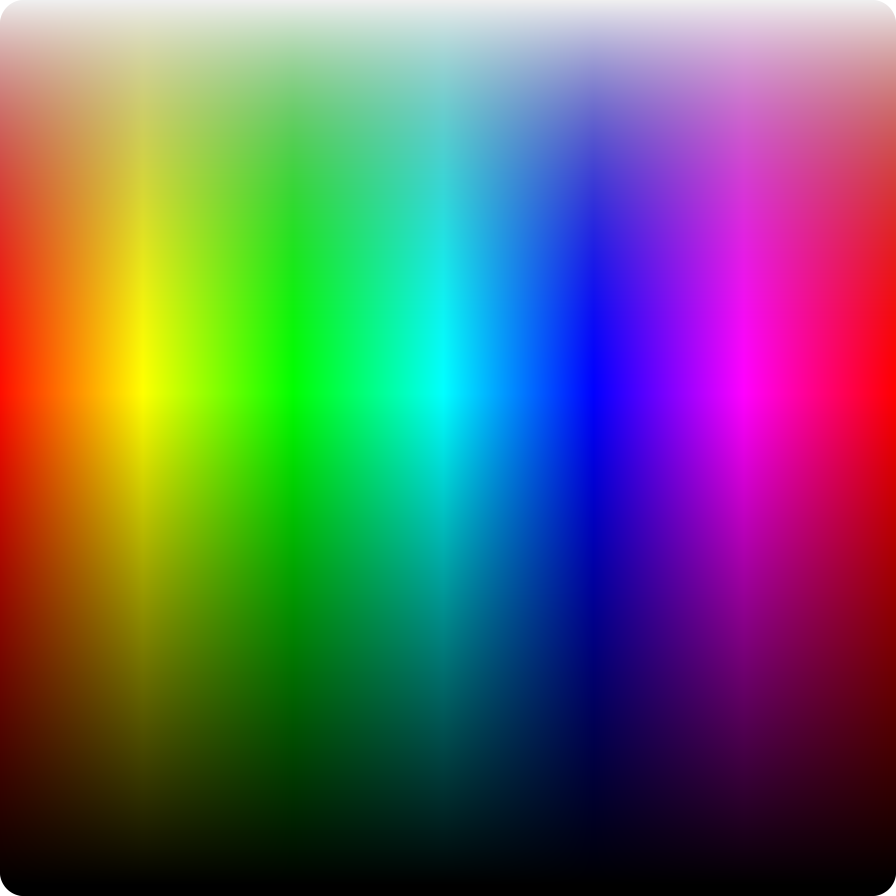
Write a Shadertoy shader that draws this background.

```glsl
// A rounded panel showing a full hue spectrum from left to right.
// A horizontal ridge holds the pure hues: below it they fade to black,
// above it they lose chroma and lift through grey towards white.

const float HUE_START    = -0.008;  // x of the left red
const float HUE_SPAN     = 1.006;   // width of one full hue turn
const float RIDGE_Y      = 0.56;    // height of the pure hues
const float BLACK_Y      = 0.012;   // height where the fade reaches black
const float CHROMA_POWER = 1.5;     // how the chroma falls above the ridge
const float LIFT_POWER   = 4.2;     // how late the grey rises to white
const float LIFT_AMOUNT  = 0.44;
const float CORNER       = 0.027;   // corner radius
const vec3  OUTSIDE      = vec3(1.0);

// Pure hue from linear ramps; h = 0 and h = 1 are red.
vec3 pureHue(float h) {
    vec3 phase = fract(h + vec3(0.0, 2.0, 1.0) / 3.0);
    return clamp(abs(phase * 6.0 - 3.0) - 1.0, 0.0, 1.0);
}

// Signed distance to a rounded box centred on the origin.
float roundedBox(vec2 p, vec2 halfSize, float radius) {
    vec2 q = abs(p) - halfSize + radius;
    return length(max(q, 0.0)) + min(max(q.x, q.y), 0.0) - radius;
}

void mainImage(out vec4 fragColor, in vec2 fragCoord) {
    vec2 uv = fragCoord / iResolution.xy;
    vec3 hue = pureHue((uv.x - HUE_START) / HUE_SPAN);

    // Upper part: less chroma around a rising grey level.
    float rise = clamp((uv.y - RIDGE_Y) / (1.0 - RIDGE_Y), 0.0, 1.0);
    float chroma = 1.0 - pow(rise, CHROMA_POWER);
    float grey = 0.5 + LIFT_AMOUNT * pow(rise, LIFT_POWER);
    vec3 color = grey + (hue - 0.5) * chroma;

    // Lower part: linear fade to black.
    color *= clamp((uv.y - BLACK_Y) / (RIDGE_Y - BLACK_Y), 0.0, 1.0);

    // Rounded corners, smoothed over about one pixel.
    float shortSide = min(iResolution.x, iResolution.y);
    vec2 halfSize = 0.5 * iResolution.xy / shortSide;
    vec2 p = fragCoord / shortSide - halfSize;
    float edge = roundedBox(p, halfSize, CORNER) * shortSide;
    color = mix(color, OUTSIDE, smoothstep(-0.5, 0.8, edge));

    fragColor = vec4(clamp(color, 0.0, 1.0), 1.0);
}
```
